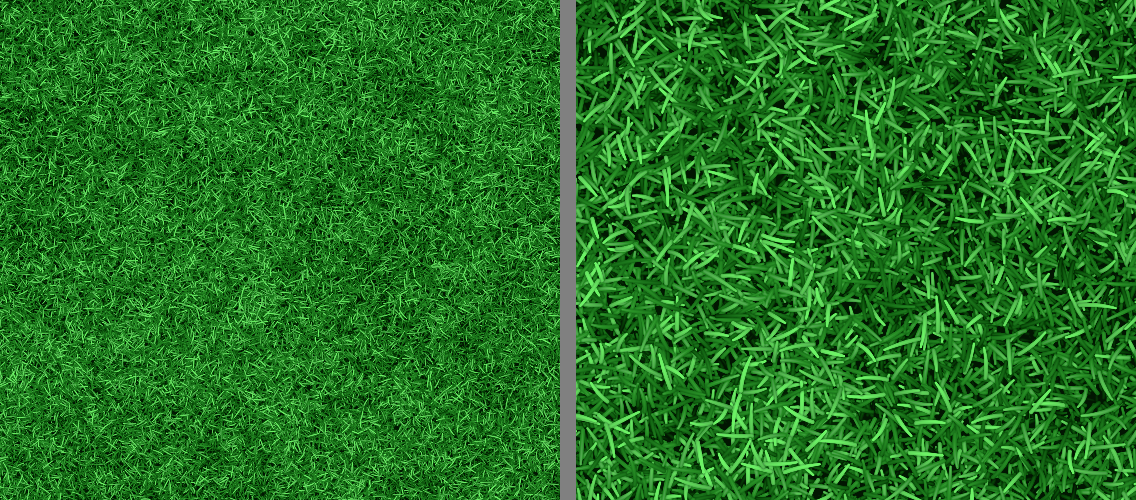
Left: the whole. Right: its middle third, enlarged.
Reproduce this texture procedurally as a Shadertoy shader.

```glsl
// Dense green turf seen from above: short, thin, nearly straight blades.
// Jittered grids of blades are painted from deep to high; every blade shades
// what lies under it, and the final tone is turned into a green by a ramp.

const int LAYERS = 16;
const float CELL = 0.017;          // grid spacing, in canvas heights
const float HALF_LENGTH_MIN = 0.0055;
const float HALF_LENGTH_MAX = 0.0125;
const float HALF_WIDTH = 0.0014;
const float BEND = 0.0013;
const float EDGE_SOFTNESS = 0.45;  // in pixels, to each side
const float SHADOW_REACH = 0.0030;
const float SHADOW_STRENGTH = 0.38;
const float BASE_TONE = 0.02;
const float DEEP_TONE = 0.27;
const float DEPTH_GAIN = 0.52;
const float TONE_SPREAD = 0.70;
const float TIP_GAIN = 0.24;
const float CLUMP_GAIN = 0.17;
const float PATCH_GAIN = 0.10;
const float CONTRAST = 1.42;
const float TONE_PIVOT = 0.53;
const float TONE_CENTRE = 0.48;

const vec3 GAP_GREEN = vec3(0.02, 0.25, 0.02);
const vec3 SHADE_GREEN = vec3(0.06, 0.36, 0.06);
const vec3 BODY_GREEN = vec3(0.11, 0.47, 0.11);
const vec3 LIT_GREEN = vec3(0.16, 0.57, 0.15);
const vec3 PALE_GREEN = vec3(0.29, 0.63, 0.29);
const vec3 GLINT_GREEN = vec3(0.33, 0.74, 0.31);

vec4 hash4(vec3 p) {
    vec4 h = fract(p.xyzx * vec4(0.1031, 0.1030, 0.0973, 0.1099));
    h += dot(h, h.wzxy + 33.33);
    return fract((h.xxyz + h.yzzw) * h.zywx);
}

float valueNoise(vec2 p) {
    vec2 i = floor(p), f = fract(p);
    f = f * f * (3.0 - 2.0 * f);
    float a = hash4(vec3(i, 91.0)).x;
    float b = hash4(vec3(i + vec2(1, 0), 91.0)).x;
    float c = hash4(vec3(i + vec2(0, 1), 91.0)).x;
    float d = hash4(vec3(i + vec2(1, 1), 91.0)).x;
    return mix(mix(a, b, f.x), mix(c, d, f.x), f.y);
}

mat2 rotation(float angle) {
    float c = cos(angle), s = sin(angle);
    return mat2(c, s, -s, c);
}

float rise(float lo, float hi, float x) {
    return clamp((x - lo) / (hi - lo), 0.0, 1.0);
}

// Greens placed along the tone so that each keeps its share of the area
vec3 grassRamp(float tone) {
    vec3 color = mix(GAP_GREEN, SHADE_GREEN, rise(0.05, 0.21, tone));
    color = mix(color, BODY_GREEN, rise(0.21, 0.45, tone));
    color = mix(color, LIT_GREEN, rise(0.45, 0.675, tone));
    color = mix(color, PALE_GREEN, rise(0.675, 0.825, tone));
    color = mix(color, GLINT_GREEN, rise(0.825, 0.94, tone));
    float deepen = mix(0.35, 1.0, rise(-0.18, 0.06, tone));
    return color * deepen * (1.0 + 0.28 * rise(0.94, 1.3, tone));
}

// Paints one blade over the tone; p is relative to the blade centre
float paintBlade(float tone, vec2 p, vec4 rnd, float depth, float pixel) {
    float halfLength = mix(HALF_LENGTH_MIN, HALF_LENGTH_MAX, rnd.w);
    vec2 q = rotation(6.28318 * rnd.z) * p;
    float along = clamp(q.x / halfLength, -1.0, 1.0);
    q.y += BEND * (2.0 * fract(rnd.w * 17.3) - 1.0) * (along * along - 0.4);
    float dist = length(vec2(max(abs(q.x) - halfLength, 0.0), q.y));
    float width = HALF_WIDTH * mix(1.0, 0.6, rise(0.0, 1.0, along));

    float shadow = 1.0 - smoothstep(0.0, SHADOW_REACH, dist);
    tone *= 1.0 - SHADOW_STRENGTH * shadow;

    float soft = EDGE_SOFTNESS * pixel;
    float cover = 1.0 - smoothstep(max(width - soft, 0.0), width + soft, dist);
    float bladeTone = DEEP_TONE + DEPTH_GAIN * depth
        + TONE_SPREAD * (fract(rnd.z * 23.7 + rnd.x) - 0.5)
        + TIP_GAIN * 0.5 * along;
    bladeTone -= 0.12 * smoothstep(0.0, width, dist);
    return mix(tone, bladeTone, cover);
}

void mainImage(out vec4 fragColor, in vec2 fragCoord) {
    vec2 uv = fragCoord / iResolution.y;
    float pixel = 1.0 / iResolution.y;
    float tone = BASE_TONE;

    // Blade layers, each on its own turned and shifted grid
    for (int layer = 0; layer < LAYERS; layer++) {
        float level = float(layer);
        float depth = level / float(LAYERS - 1);
        vec2 p = rotation(level * 2.4) * uv / CELL + 200.0 + level * vec2(7.31, 3.73);
        vec2 home = floor(p);
        for (int j = -1; j <= 1; j++) {
            for (int i = -1; i <= 1; i++) {
                vec2 cell = home + vec2(i, j);
                vec4 rnd = hash4(vec3(cell, level + 1.0));
                tone = paintBlade(tone, (p - cell - rnd.xy) * CELL, rnd, depth, pixel);
            }
        }
    }

    // Small clumps and broad uneven patches
    tone += CLUMP_GAIN * (valueNoise(uv * 26.0 + 5.0) - 0.5);
    tone += PATCH_GAIN * (valueNoise(uv * 4.0 + 40.0) - 0.5);

    tone = (tone - TONE_PIVOT) * CONTRAST + TONE_CENTRE;
    fragColor = vec4(grassRamp(tone), 1.0);
}
```
